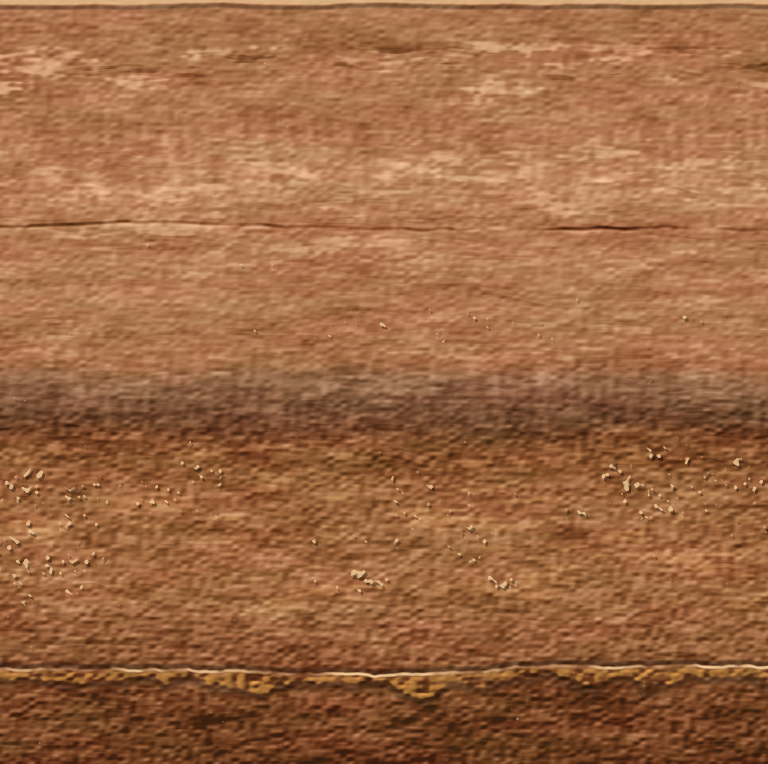
Give the GLSL for this texture, as a Shadertoy shader.

```glsl
// Cut face of layered red sandstone and gravelly soil, with a pale ledge above dark earth.
#define GRAIN 0.50        // fine mottling
#define FIBRE 0.24        // thin sideways fibres
#define RELIEF 0.80       // side lighting
#define WARP 0.03         // waviness of the layers
#define SEAMS 0.34        // pale and dark seams
#define GLINT 0.85        // brightness of the gravel
#define CRACK_DEPTH 0.295
#define LEDGE_DEPTH 0.876
#define OCHRE vec3(0.77, 0.53, 0.25)
#define CREAM vec3(0.93, 0.78, 0.58)

// Tone of the layers at even steps from top to bottom
const float LAYERS[21] = float[21](
    0.74, 0.69, 0.74, 0.72, 0.82, 0.88, 0.76, 0.78, 0.79, 0.74, 0.60,
    0.36, 0.46, 0.57, 0.60, 0.61, 0.59, 0.53, 0.37, 0.30, 0.23);

// Earth colours from dark to light
const vec3 EARTH[6] = vec3[6](
    vec3(0.25, 0.13, 0.06), vec3(0.39, 0.21, 0.10), vec3(0.50, 0.30, 0.17),
    vec3(0.62, 0.40, 0.25), vec3(0.71, 0.49, 0.34), vec3(0.80, 0.60, 0.44));

float hash(vec2 p) {
    vec3 q = fract(p.xyx * 0.1031);
    q += dot(q, q.yzx + 33.33);
    return fract((q.x + q.y) * q.z);
}

float noise(vec2 p) {
    vec2 i = floor(p), f = fract(p);
    f = f * f * (3.0 - 2.0 * f);
    return mix(mix(hash(i), hash(i + vec2(1, 0)), f.x),
               mix(hash(i + vec2(0, 1)), hash(i + vec2(1, 1)), f.x), f.y);
}

float fbm(vec2 p) {
    float sum = 0.0, gain = 0.5;
    for (int i = 0; i < 3; i++) {
        sum += gain * noise(p);
        p = p * 2.03 + 17.3;
        gain *= 0.6;
    }
    return sum / 0.98;
}

float layerTone(float depth) {
    float s = clamp(depth, 0.0, 0.999) * 20.0;
    int i = int(s);
    return mix(LAYERS[i], LAYERS[i + 1], smoothstep(0.0, 1.0, fract(s)));
}

vec3 earthColour(float tone) {
    float s = clamp(tone, 0.0, 0.999) * 5.0;
    int i = int(s);
    vec3 c = mix(EARTH[i], EARTH[i + 1], fract(s));
    return c * (1.0 + 0.6 * min(tone, 0.0)) + 0.4 * max(tone - 1.0, 0.0);
}

float band(float x, float lo, float hi, float soft) {
    return smoothstep(lo - soft, lo + soft, x) * (1.0 - smoothstep(hi - soft, hi + soft, x));
}

float surface(vec2 p) {
    return 0.5 * fbm(p * vec2(32.0, 60.0)) + 0.5 * noise(p * vec2(120.0, 190.0) + 9.0);
}

// Irregular bright chips on a slanted lattice
float chips(vec2 p, float cluster) {
    vec2 q = mat2(0.8, 0.6, -0.6, 0.8) * p;
    float n = 0.6 * noise(q * 150.0) + 0.4 * noise(q.yx * 205.0 + 31.0);
    return smoothstep(0.0, 0.12, n - mix(0.90, 0.66, cluster));
}

void mainImage(out vec4 fragColor, in vec2 fragCoord) {
    vec2 p = fragCoord / iResolution.y;
    float depth = 1.0 - p.y, px = 1.0 / iResolution.y;
    float d = depth + WARP * (fbm(p * vec2(6.0, 12.0)) - 0.5);

    // Layers, mottling, fibres and light from the upper left
    float height = surface(p);
    float light = height - surface(p + vec2(-0.0018, 0.0022));
    float rough = mix(0.62, 1.15, smoothstep(0.5, 0.6, d));
    float fibre = noise(p * vec2(42.0, 215.0) + 5.0) - 0.5;
    float tone = layerTone(d) + rough * (GRAIN * (height - 0.5) + RELIEF * light);
    tone += FIBRE * fibre + 0.22 * (fbm(p * vec2(8.0, 46.0) + 40.0) - 0.5);

    // Broken pale and dark seams drawn out sideways
    vec2 bent = p + vec2(0.0, 0.012 * noise(p * vec2(14.0, 20.0)));
    float seam = fbm(bent * vec2(11.0, 62.0) + 71.0) + 0.22 * fibre + 0.25 * (height - 0.5);
    float pale = smoothstep(0.56, 0.80, seam) * (band(d, 0.055, 0.13, 0.015)
               + 0.6 * band(d, 0.19, 0.37, 0.02) + 0.45 * band(d, 0.42, 0.83, 0.03));
    float dark = smoothstep(0.57, 0.78, fbm(bent * vec2(12.0, 85.0) + 130.0) + 0.3 * fibre);
    tone += SEAMS * pale - SEAMS * dark * (band(d, 0.06, 0.11, 0.015) + 0.55 * band(d, 0.18, 1.1, 0.03));

    // Upright tool marks in the pale and the dark layer
    float marks = noise(vec2(p.x * 110.0 + 2.0 * noise(p * 9.0), p.y * 22.0)) - 0.5;
    tone += marks * (0.17 * band(d, 0.15, 0.26, 0.02) + 0.16 * band(d, 0.46, 0.56, 0.02));

    // Long wavy crack with a lit lower lip
    float crack = depth - CRACK_DEPTH - 0.014 * (noise(vec2(p.x * 5.0, 4.0)) - 0.5)
                - 0.004 * (noise(vec2(p.x * 38.0, 7.0)) - 0.5);
    float open = smoothstep(0.1, 0.7, fbm(vec2(p.x * 9.0, 33.0)));
    tone -= 0.5 * open * (1.0 - smoothstep(0.0005, 0.002 + px, abs(crack)));
    tone += 0.15 * open * band(crack, 0.003, 0.006, 0.0015);

    // Hollows in the lowest earth, then colour
    tone += 0.3 * smoothstep(0.88, 0.91, d) * (fbm(p * vec2(20.0, 42.0) + 55.0) - 0.5);
    vec3 colour = earthColour(tone);
    colour += (fbm(p * vec2(9.0, 40.0) + 90.0) - 0.5) * vec3(-0.03, 0.04, 0.01);
    colour = mix(colour, vec3(dot(colour, vec3(0.4, 0.4, 0.2))), 0.2 * band(d, 0.49, 0.56, 0.02));
    float gravel = band(d, 0.58, 0.80, 0.025);
    colour = mix(colour, OCHRE, gravel * (0.08 + 0.4 * pale));

    // Clustered chips with shadows to the lower right
    float cluster = smoothstep(0.42, 0.72, fbm(p * vec2(11.0, 17.0) + 23.0));
    cluster *= gravel + 0.6 * band(d, 0.41, 0.45, 0.012);
    colour *= 1.0 - 0.35 * chips(p + vec2(-0.003, 0.004), cluster);
    colour = mix(colour, CREAM, GLINT * chips(p, cluster));

    // Pale broken ledge with ragged ochre crumbs below
    float drop = depth - LEDGE_DEPTH - 0.015 * (noise(vec2(p.x * 4.0, 61.0)) - 0.5)
               - 0.007 * (fbm(vec2(p.x * 34.0, 63.0)) - 0.5);
    float tooth = noise(vec2(p.x * 32.0, 8.0 + depth * 12.0));
    float ragged = 0.005 + 0.03 * tooth * tooth + 0.012 * (height - 0.5);
    colour *= 1.0 - 0.35 * band(drop, -0.008, -0.002, 0.002) - 0.3 * band(drop, ragged, ragged + 0.01, 0.004);
    float crumbs = band(drop, 0.003, ragged, 0.002) * smoothstep(0.3, 0.6, height + light);
    colour = mix(colour, OCHRE * (0.85 + 1.3 * light), 0.8 * crumbs);
    float lip = 1.0 - smoothstep(0.0005, 0.002 + px, abs(drop));
    colour = mix(colour, CREAM, lip * smoothstep(0.15, 0.75, fbm(vec2(p.x * 30.0, 5.0))));

    // Bright top rim over a thin shadow
    float rim = depth - 0.004 * noise(vec2(p.x * 24.0, 2.0));
    colour *= 1.0 - 0.28 * band(rim, 0.004, 0.009, 0.002);
    colour = mix(colour, CREAM, 0.7 * (1.0 - smoothstep(0.001, 0.004, rim)));
    fragColor = vec4(clamp(colour, 0.0, 1.0), 1.0);
}
```
